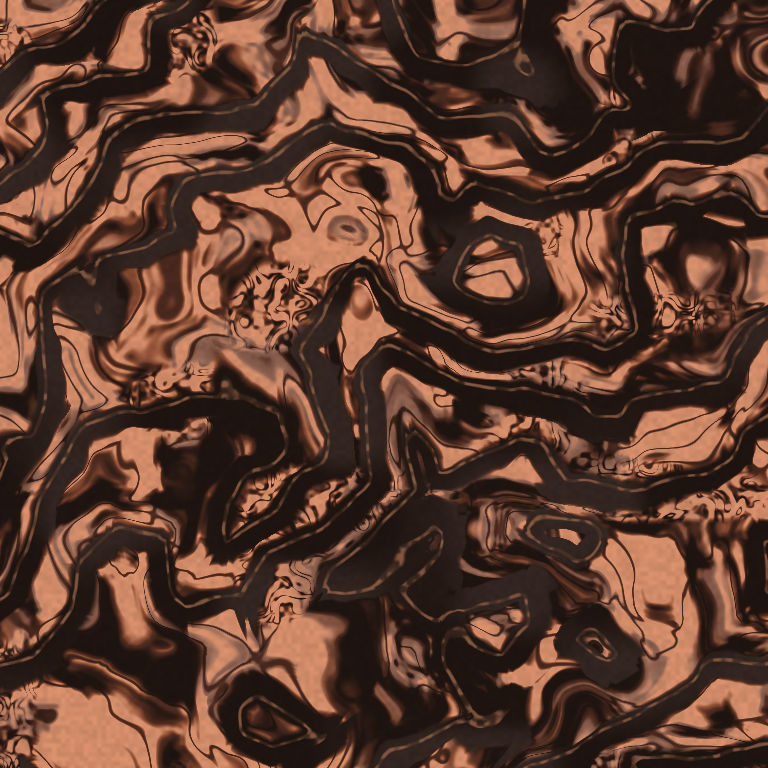
Give the GLSL for this texture, as a WebGL 1 fragment shader.

```glsl
precision highp float;
// Angular dark bands with dotted copper seams winding over streaked, burnished copper.
uniform vec2 u_resolution;

float hash(vec2 p) {
  vec3 q = fract(p.xyx * vec3(0.1031, 0.1030, 0.0973));
  q += dot(q, q.yzx + 33.33);
  return fract((q.x + q.y) * q.z);
}

float noise(vec2 p) {
  vec2 i = floor(p), f = fract(p);
  f = f * f * (3.0 - 2.0 * f);
  return mix(mix(hash(i), hash(i + vec2(1, 0)), f.x),
             mix(hash(i + vec2(0, 1)), hash(i + 1.0), f.x), f.y);
}

// Linear interpolation over a triangle lattice: its contours are polylines.
float facetNoise(vec2 p) {
  p += (p.x + p.y) * 0.366;
  vec2 i = floor(p), f = fract(p);
  vec2 side = f.x > f.y ? vec2(1, 0) : vec2(0, 1);
  float high = max(f.x, f.y), low = min(f.x, f.y);
  return hash(i) * (1.0 - high) + hash(i + side) * (high - low) + hash(i + 1.0) * low;
}

// Height whose level lines become the bands, rising to the upper left.
float height(vec2 p) {
  float slope = 6.2 * (p.y - 0.55 * p.x);
  return slope + 2.4 * noise(p * 2.3 + 7.0)
       + 2.3 * facetNoise(p * 5.2 + 21.0) + 0.75 * facetNoise(p * 11.0 + 50.0);
}

float streaks(vec2 q) {
  float sum = 0.0, weight = 0.52;
  for (int k = 0; k < 3; k++) {
    sum += weight * noise(q);
    q = q * 2.05 + 17.3;
    weight *= 0.56;
  }
  return sum / 0.974;
}

vec3 copper(float tone) {
  vec3 c = mix(vec3(0.115, 0.075, 0.06), vec3(0.30, 0.165, 0.12), smoothstep(0.0, 0.38, tone));
  c = mix(c, vec3(0.53, 0.29, 0.19), smoothstep(0.35, 0.6, tone));
  return mix(c, vec3(0.82, 0.545, 0.41), smoothstep(0.55, 0.85, tone));
}

void main() {
  vec2 p = gl_FragCoord.xy / u_resolution.y;
  vec2 wobble = vec2(noise(p * 38.0), noise(p * 38.0 + 40.0)) - 0.5;
  vec2 b = p + 0.006 * wobble;

  // Smoothed height and its gradient give a signed distance to the nearest seam.
  float e = 0.007;
  float right = height(b + vec2(e, 0)), left = height(b - vec2(e, 0));
  float up = height(b + vec2(0, e)), down = height(b - vec2(0, e));
  float h = 0.25 * (right + left + up + down);
  float steepness = max(length(vec2(right - left, up - down)) / (2.0 * e), 4.5);
  float seam = (fract(h) - 0.5) / steepness;

  // Streaks stretched along the bands and curled by a warp.
  vec2 warp = vec2(noise(p * 13.0 + 3.0), noise(p * 13.0 + 90.0)) - 0.5;
  vec2 flow = vec2(13.0 * (p.x + 0.55 * p.y), 3.2 * h) + 2.6 * warp;
  float grain = streaks(flow);
  float tone = smoothstep(0.28, 0.63, grain);
  float vein = abs(noise(flow * vec2(1.1, 1.5) + 60.0) - 0.5);
  tone *= mix(0.3, 1.0, smoothstep(0.01, 0.09, vein));

  // Crackled pockets.
  float pocket = smoothstep(0.68, 0.78, noise(p * 8.5 + 33.0));
  float crackle = abs(noise(p * 85.0 + 5.0 * wobble) - 0.5) + 0.35 * noise(p * 150.0);
  tone = mix(tone, smoothstep(0.08, 0.48, crackle), pocket * 0.85);

  // Dark bands, with a soft ragged edge.
  float reach = abs(seam + 0.005) + 0.012 * (grain - 0.5);
  float open = smoothstep(0.013, 0.025, reach);
  vec3 color = copper(tone * open);

  // Smoky grey veil over the middle tones and parts of the bands.
  float smoke = smoothstep(0.42, 0.68, noise(flow * 0.8 + 120.0));
  float middle = smoothstep(0.3, 0.55, tone) * (1.0 - smoothstep(0.75, 1.0, tone));
  color = mix(color, vec3(0.50, 0.36, 0.31), 0.75 * smoke * middle * open);
  float haze = smoothstep(0.4, 0.75, noise(p * 9.0 + 70.0));
  color = mix(color, vec3(0.24, 0.18, 0.16), 0.65 * haze * (1.0 - smoothstep(0.1, 0.6, open)));

  // Dotted seam line, slightly off the centre of each band.
  float line = 1.0 - smoothstep(0.0008, 0.0032, abs(seam - 0.004 + 0.003 * wobble.x));
  float dots = smoothstep(0.25, 0.75, noise(p * 120.0 + 11.0));
  color = mix(color, vec3(0.56, 0.37, 0.27), line * (0.2 + 0.65 * dots));

  color *= 0.94 + 0.12 * noise(p * 170.0);
  gl_FragColor = vec4(color, 1.0);
}
```
